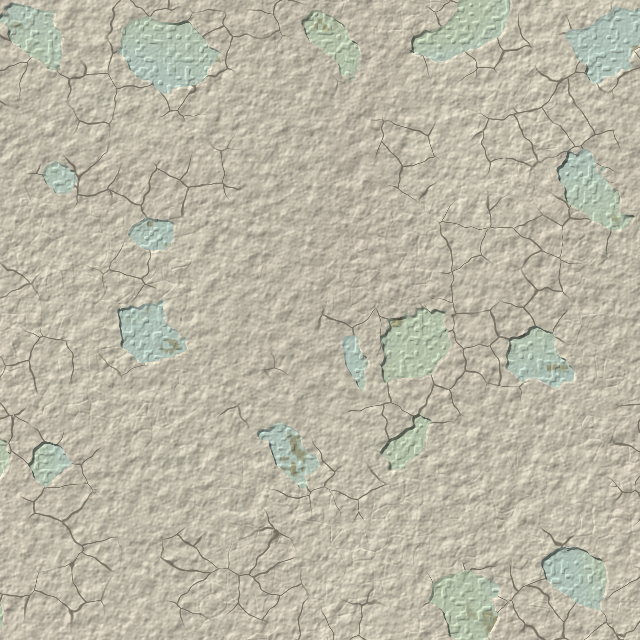
A three.js fragment shader for this texture:

```glsl
// Weathered wall: rough beige paint, cracked and peeled away to a pale mint coat.
// A height field of noise and crackle cells is lit from the upper left; scattered
// warped ellipses mark the peeled spots, with cast shadows and bright lips.
varying vec2 vUv;

const vec3 PAINT = vec3(0.745, 0.715, 0.653);
const vec3 PAINT_WARM = vec3(0.755, 0.738, 0.668);
const vec3 MINT = vec3(0.705, 0.755, 0.660);
const vec3 MINT_BLUE = vec3(0.685, 0.755, 0.715);
const vec3 CRACK = vec3(0.40, 0.375, 0.33);
const vec3 STAIN = vec3(0.50, 0.46, 0.32);
const vec2 TO_LIGHT = vec2(-0.64, 0.77);
const float LIGHT_STEP = 0.002;   // sampling distance for the slope
const float LIGHT_GAIN = 1.75;
const float SHADOW_LENGTH = 0.005;
const float SOFT = 0.0011;        // half width of smoothed edges
const float PATCH_GRID = 5.0;
const float PATCH_SHARE = 0.74;
const float CRACK_GRID = 17.0;
const float FLAKE_GRID = 43.0;

float hash(vec2 p) {
  return fract(sin(dot(p, vec2(127.1, 311.7))) * 43758.5453);
}

vec2 hash2(vec2 p) {
  return vec2(hash(p), hash(p + 19.7));
}

float noise(vec2 p) {
  vec2 i = floor(p), f = fract(p);
  f = f * f * (3.0 - 2.0 * f);
  return mix(mix(hash(i), hash(i + vec2(1, 0)), f.x),
             mix(hash(i + vec2(0, 1)), hash(i + vec2(1, 1)), f.x), f.y);
}

// Vector noise from -1 to 1, for bending coordinates
vec2 bend(vec2 p) {
  return 2.0 * vec2(noise(p), noise(p + 37.3)) - 1.0;
}

vec2 turn(vec2 p, float angle) {
  float c = cos(angle), s = sin(angle);
  return vec2(c * p.x - s * p.y, s * p.x + c * p.y);
}

// Irregular cells: x is the distance to the border, y a random value per cell
vec2 crackle(vec2 p) {
  vec2 cell = floor(p), nearVec = vec2(0.0), nextVec = vec2(1.0);
  float near = 9.0, next = 9.0, id = 0.0;
  for (int j = -1; j <= 1; j++) {
    for (int i = -1; i <= 1; i++) {
      vec2 c = cell + vec2(float(i), float(j));
      vec2 d = c + 0.05 + 0.9 * hash2(c) - p;
      float dd = dot(d, d);
      if (dd < near) {
        next = near; nextVec = nearVec;
        near = dd; nearVec = d; id = hash(c + 5.3);
      } else if (dd < next) {
        next = dd; nextVec = d;
      }
    }
  }
  return vec2((next - near) / (2.0 * length(nextVec - nearVec) + 1e-4), id);
}

// Distance to the border of a large paint plate, in canvas units
float plateBorder(vec2 p) {
  vec2 q = p + 0.012 * bend(p * 21.0) + 0.003 * bend(p * 85.0);
  return crackle(q * CRACK_GRID).x / CRACK_GRID;
}

// Signed distance to the peeled spots, negative where the mint shows
float peel(vec2 p) {
  vec2 q = p + 0.034 * bend(p * 10.0 + 4.0) + 0.011 * bend(p * 33.0) + 0.0035 * bend(p * 110.0);
  vec2 cell = floor(q * PATCH_GRID);
  float d = 1.0;
  for (int j = -1; j <= 1; j++) {
    for (int i = -1; i <= 1; i++) {
      vec2 c = cell + vec2(float(i), float(j));
      if (hash(c + 71.0) > PATCH_SHARE) continue;
      vec2 center = (c + 0.15 + 0.7 * hash2(c + 3.0)) / PATCH_GRID;
      vec2 radius = mix(vec2(0.035, 0.028), vec2(0.083, 0.062), hash2(c + 11.0));
      vec2 r = turn(q - center, 3.1 * hash(c + 29.0)) / radius;
      d = min(d, (length(r) - 1.0) * min(radius.x, radius.y));
    }
  }
  return d + 0.45 * min(plateBorder(p), 0.25 / CRACK_GRID);
}

// Rough plaster with flakes in some zones and slanted brush marks in others
float relief(vec2 p, float bare) {
  float flaky = smoothstep(0.3, 0.65, noise(p * 5.0 + 8.0));
  vec2 flake = crackle((p + 0.008 * bend(p * 38.0)) * FLAKE_GRID);
  float grain = 0.55 * noise(turn(p, 0.5) * 58.0) + 0.30 * noise(turn(p, 1.1) * 125.0)
              + 0.15 * noise(turn(p, 2.0) * 250.0);
  float brush = noise(turn(p, 0.6 + 0.5 * noise(p * 3.0)) * vec2(48.0, 150.0));
  float plate = 0.10 * flaky * flake.y * smoothstep(0.0, 0.14, flake.x);
  float rough = grain + plate + 0.17 * (1.0 - flaky) * brush;
  float pebbles = 0.24 * smoothstep(0.45, 0.9, noise(p * 140.0)) + 0.11 * noise(p * 260.0);
  return mix(rough, pebbles + 0.12 * grain, bare);
}

void main() {
  vec2 p = vUv;
  float spot = peel(p);
  float bare = 1.0 - smoothstep(-SOFT, SOFT, spot);
  float lightSide = smoothstep(-SOFT, SOFT, peel(p + TO_LIGHT * SHADOW_LENGTH));
  float broad = noise(p * 4.0 + 2.0);

  // Base coats with slow drifts of tint and rare stains
  vec3 paint = mix(PAINT, PAINT_WARM, noise(p * 7.0)) * (0.975 + 0.05 * broad);
  vec3 mint = mix(MINT, MINT_BLUE, smoothstep(0.3, 0.7, noise(p * 6.0 + 31.0)));
  float stain = smoothstep(0.74, 0.9, noise(p * 26.0)) * smoothstep(0.4, 0.7, noise(p * 120.0));
  vec3 color = mix(paint, mix(mint, STAIN, 0.6 * stain), bare);

  // Slope lighting
  float slope = relief(p, bare) - relief(p + TO_LIGHT * LIGHT_STEP, bare);
  color *= 1.0 + clamp(LIGHT_GAIN * slope, -0.32, 0.22);

  // Cracks, denser beside the peeled spots
  float closeBy = 1.0 - smoothstep(0.0, 0.06, spot);
  float seen = smoothstep(0.52, 0.72, noise(p * 14.0) + 0.7 * (broad - 0.5) + 0.25 * closeBy);
  float width = mix(0.0014, 0.0034, pow(noise(p * 24.0 + 6.0), 3.0));
  float crack = seen * (1.0 - bare) * (1.0 - smoothstep(0.2 * width, width, plateBorder(p)));
  color = mix(color, CRACK, 0.8 * crack);

  // Shadow below the paint edge and bright lip where the edge faces the light
  float lift = smoothstep(0.25, 0.7, noise(p * 17.0 + 50.0));
  color *= 1.0 - bare * lightSide * mix(0.12, 0.52, lift);
  color *= 1.0 + 0.12 * (1.0 - bare) * (1.0 - lightSide);
  gl_FragColor = vec4(color, 1.0);
}
```
